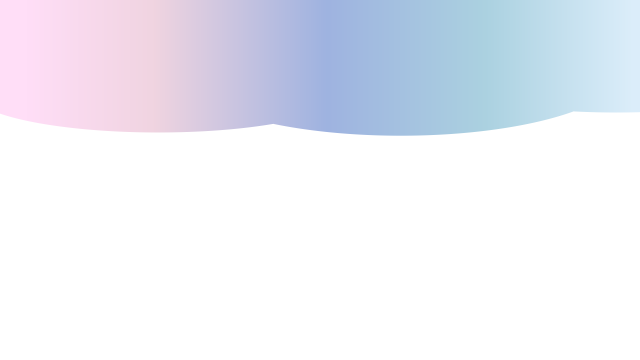
Give the GLSL for this background, as a Shadertoy shader.

```glsl
const vec3 PINK  = vec3(1.0, 0.87, 0.97);
const vec3 BLUSH = vec3(0.94, 0.83, 0.88);
const vec3 BLUE  = vec3(0.62, 0.70, 0.88);
const vec3 TEAL  = vec3(0.67, 0.82, 0.88);
const vec3 ICE   = vec3(0.86, 0.93, 0.98);
const vec3 PAPER = vec3(1.0);

// Linear position of x between two gradient stops
float ramp(float start, float end, float x) {
    return clamp((x - start) / (end - start), 0.0, 1.0);
}

// Horizontal pastel gradient
vec3 pastel(float x) {
    vec3 color = mix(PINK, BLUSH, ramp(0.035, 0.24, x));
    color = mix(color, BLUE, ramp(0.24, 0.51, x));
    color = mix(color, TEAL, ramp(0.51, 0.76, x));
    return mix(color, ICE, ramp(0.76, 0.99, x));
}

// Depth below the top edge of an elliptical lobe
float lobe(float x, float center, float bottom, vec2 radius) {
    float u = (x - center) / radius.x;
    return bottom - radius.y * (1.0 - sqrt(max(0.0, 1.0 - u * u)));
}

// Scalloped lower edge: the deepest of three lobes
float scallop(float x) {
    vec2 shallow = vec2(0.293, 0.1134);
    vec2 deep = vec2(0.3516, 0.1875);
    float depth = lobe(x, 0.247, 0.368, shallow);
    depth = max(depth, lobe(x, 0.626, 0.377, deep));
    return max(depth, lobe(x, 0.9635, 0.3125, shallow));
}

void mainImage(out vec4 fragColor, in vec2 fragCoord) {
    vec2 uv = fragCoord / iResolution.xy;
    float edge = scallop(uv.x) - (1.0 - uv.y);

    // Antialias over about one pixel
    float cover = clamp(edge * iResolution.y + 0.5, 0.0, 1.0);
    fragColor = vec4(mix(PAPER, pastel(uv.x), cover), 1.0);
}
```
